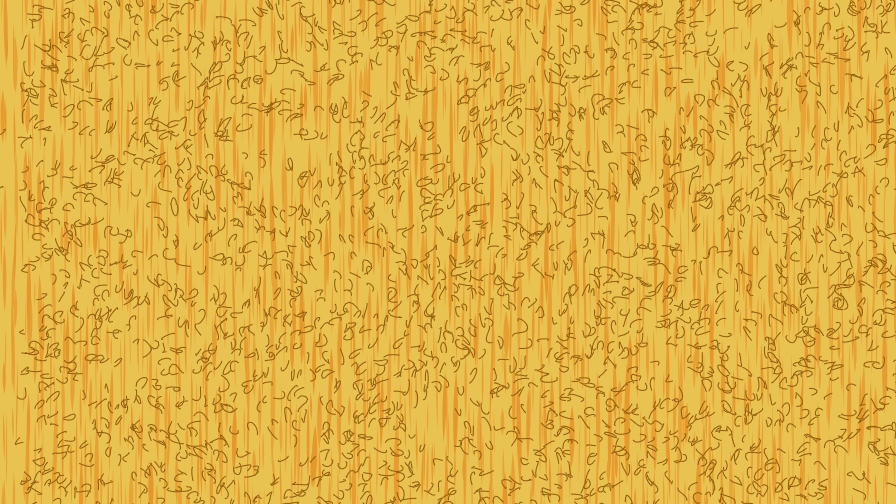
Reproduce this texture procedurally as a Shadertoy shader.

```glsl
// Golden yellow ground with upright orange slivers and clumps of thin brown curls.

const vec3 GROUND = vec3(0.915, 0.765, 0.322);
const vec3 ORANGE = vec3(0.900, 0.585, 0.165);
const vec3 BROWN  = vec3(0.580, 0.370, 0.050);

// Four random values for a cell
vec4 hash4(vec2 cell, float seed) {
    vec4 p = fract(vec4(cell.xyx, seed) * vec4(0.1031, 0.1030, 0.0973, 0.1099));
    p += dot(p, p.wzxy + 33.33);
    return fract((p.xxyz + p.yzzw) * p.zywx);
}

// Share of a pixel covered by a line, box filtered
float lineCover(float dist, float halfWidth, float pixel) {
    return clamp(0.5 + (halfWidth - dist) / pixel, 0.0, 1.0)
         - clamp(0.5 - (halfWidth + dist) / pixel, 0.0, 1.0);
}

float segmentDistance(vec2 p, vec2 a, vec2 b) {
    vec2 ab = b - a;
    return length(p - a - ab * clamp(dot(p - a, ab) / dot(ab, ab), 0.0, 1.0));
}

vec2 rotate(vec2 p, float angle) {
    float c = cos(angle), s = sin(angle);
    return vec2(c * p.x - s * p.y, s * p.x + c * p.y);
}

// Cellular noise: random values of the nearest seed
vec4 nearestPatch(vec2 p) {
    vec2 cell = floor(p);
    float best = 9.0;
    vec4 patchValues = vec4(0.0);
    for (int j = -1; j <= 1; j++)
    for (int i = -1; i <= 1; i++) {
        vec2 c = cell + vec2(i, j);
        vec4 h = hash4(c, 51.0);
        float d = length(c + h.xy - p);
        if (d < best) { best = d; patchValues = h; }
    }
    return patchValues;
}

// Layered sines: where curls crowd together
float crowding(vec2 p) {
    return 0.72 + 0.20 * sin(p.x * 17.0 + 2.0 * sin(p.y * 11.0))
                + 0.18 * sin(p.y * 23.0 + 2.0 * sin(p.x * 13.0 + 1.0));
}

// Open, wobbly part of a slim ellipse
float curlDistance(vec2 p, vec2 radii, float start, float span, float wobble) {
    const int STEPS = 8;
    float d = 1.0;
    vec2 last = vec2(0.0);
    for (int i = 0; i <= STEPS; i++) {
        float t = start + span * float(i) / float(STEPS);
        vec2 q = radii * vec2(cos(t), sin(t) + wobble * sin(2.0 * t + start));
        if (i > 0) d = min(d, segmentDistance(p, last, q));
        last = q;
    }
    return d;
}

float curls(vec2 p, float size, float halfWidth, float pixel) {
    vec2 cell = floor(p / size);
    float cover = 0.0;
    for (int j = -1; j <= 1; j++)
    for (int i = -1; i <= 1; i++)
    for (int k = 0; k < 2; k++) {
        vec2 c = cell + vec2(i, j);
        vec4 place = hash4(c, 3.0 + float(k) * 7.0);
        vec4 form = hash4(c, 29.0 + float(k) * 5.0);
        vec2 centre = (c + place.xy) * size;
        vec2 q = p - centre;
        if (dot(q, q) > size * size || place.z > crowding(centre)) continue;
        // Sparse strip along the left edge
        if (place.w > 0.1 + smoothstep(0.03, 0.07, centre.x)) continue;
        vec4 clump = nearestPatch(centre * 9.0);
        float angle = 1.15 + (clump.z - 0.5) * 2.4 + (form.x - 0.5) * 1.7;
        vec2 radii = size * vec2(mix(0.26, 0.50, form.y), mix(0.07, 0.24, form.z));
        float d = curlDistance(rotate(q, -angle), radii, form.w * 6.28,
                               mix(2.2, 5.0, place.w), (form.x - 0.5) * 1.4);
        cover = max(cover, lineCover(d, halfWidth, pixel));
    }
    return cover;
}

// One layer of tapered upright slivers, one in each staggered cell
float slivers(vec2 p, vec2 size, float seed, float pixel) {
    float column = floor(p.x / size.x);
    p.y += hash4(vec2(column, 7.0), seed).x * size.y;
    vec2 cell = vec2(column, floor(p.y / size.y));
    vec4 h = hash4(cell, seed + 11.0);
    vec4 g = hash4(cell, seed + 23.0);
    float halfLength = size.y * mix(0.16, 0.48, h.x);
    float halfWidth = size.x * mix(0.05, 0.21, h.y * h.y);
    vec2 centre = vec2(mix(0.3, 0.7, h.z), 0.5 + (h.w - 0.5) * (1.0 - 2.0 * halfLength / size.y));
    vec2 q = p - (cell + centre) * size;
    q.x += q.y * (g.x - 0.5) * 0.05;
    float along = q.y / halfLength;
    float taper = halfWidth * max(0.0, 1.0 - along * along);
    return lineCover(abs(q.x), taper, pixel) * mix(0.65, 1.0, g.y);
}

void mainImage(out vec4 fragColor, in vec2 fragCoord) {
    float pixel = 1.0 / iResolution.y;
    vec2 p = fragCoord * pixel;

    // Orange grain
    float grain = 0.0;
    for (int i = 0; i < 3; i++) {
        float n = float(i);
        vec2 size = vec2(0.019 + 0.004 * n, 0.15 + 0.06 * n);
        grain = max(grain, slivers(p + 0.37 * n, size, 5.0 + 17.0 * n, pixel));
    }
    vec3 color = mix(GROUND, ORANGE, grain);

    // Brown curls
    color = mix(color, BROWN, curls(p, 0.034, 0.00105, pixel));
    fragColor = vec4(color, 1.0);
}
```
